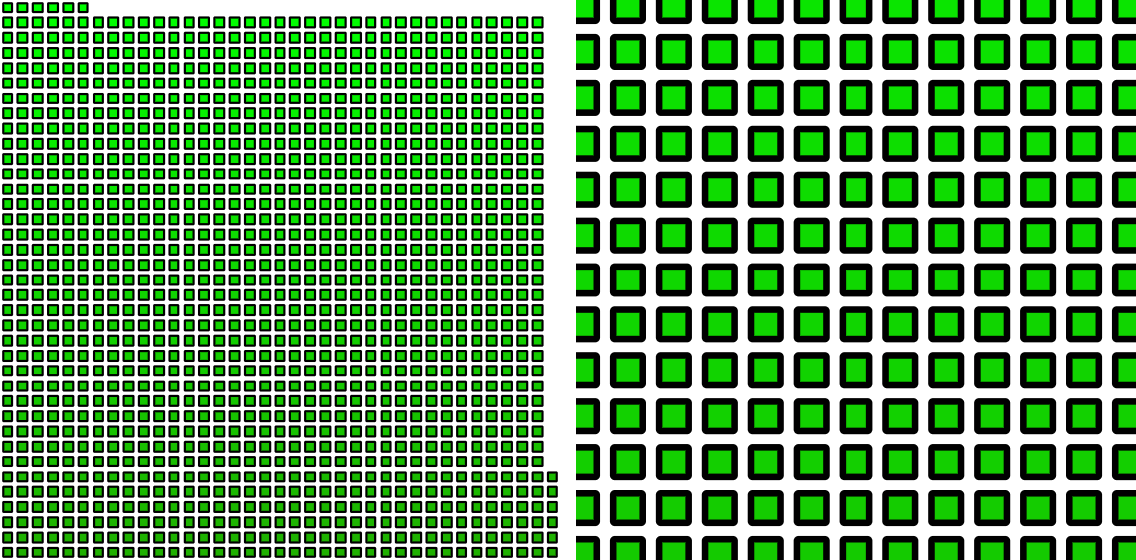
Left: the whole. Right: its middle third, enlarged.
Give the GLSL for this pattern, as a three.js fragment shader.

```glsl
// A 37 by 37 grid of outlined green squares on white, darker row by row downwards.
// Square sides snap to a fine lattice, so some columns and rows are a step narrower.
// The top row and the last column are only partly filled.
#define CELLS 37.0
#define LATTICE 512.0
#define SIDE 8.7
#define HALF_LINE 1.0
#define CORNER 1.49
#define PARTIAL 6.0
#define TOP_GREEN vec3(0.0, 1.0, 0.0)
#define BOTTOM_GREEN vec3(0.12, 0.69, 0.0)
#define PAPER vec3(1.0)
#define INK vec3(0.0)

varying vec2 vUv;

// Signed distance to a box with rounded corners
float roundedBox(vec2 p, vec2 halfSize, float radius) {
  vec2 q = abs(p) - halfSize + radius;
  return length(max(q, 0.0)) + min(max(q.x, q.y), 0.0) - radius;
}

// Smooth coverage of a shape, one screen sample wide
float coverage(float dist, float blur) {
  return clamp(0.5 - dist / blur, 0.0, 1.0);
}

void main() {
  // Position and sample width in lattice steps
  vec2 p = vUv * LATTICE;
  float blur = max(fwidth(p.x), fwidth(p.y));

  // Cell of the grid, and the snapped sides of its square
  float pitch = LATTICE / CELLS;
  vec2 cell = clamp(floor(vUv * CELLS), 0.0, CELLS - 1.0);
  vec2 start = cell * pitch + 0.5 * (pitch - SIDE);
  vec2 low = floor(start + 0.5);
  vec2 high = floor(start + SIDE + 0.5);
  vec2 local = p - 0.5 * (low + high);
  vec2 halfSize = 0.5 * (high - low);

  // Outline with softened outer corners, fill with sharp ones
  float outer = roundedBox(local, halfSize + HALF_LINE, CORNER);
  float inner = roundedBox(local, halfSize - HALF_LINE, 0.0);

  // Partly filled top row and last column
  float last = CELLS - 1.0;
  bool emptyTop = cell.y == last && cell.x >= PARTIAL;
  bool emptySide = cell.x == last && cell.y >= PARTIAL;
  float present = (emptyTop || emptySide) ? 0.0 : 1.0;

  // Fill colour steps once per row
  vec3 fill = mix(BOTTOM_GREEN, TOP_GREEN, cell.y / last);

  vec3 color = mix(PAPER, INK, present * coverage(outer, blur));
  color = mix(color, fill, present * coverage(inner, blur));
  gl_FragColor = vec4(color, 1.0);
}
```
